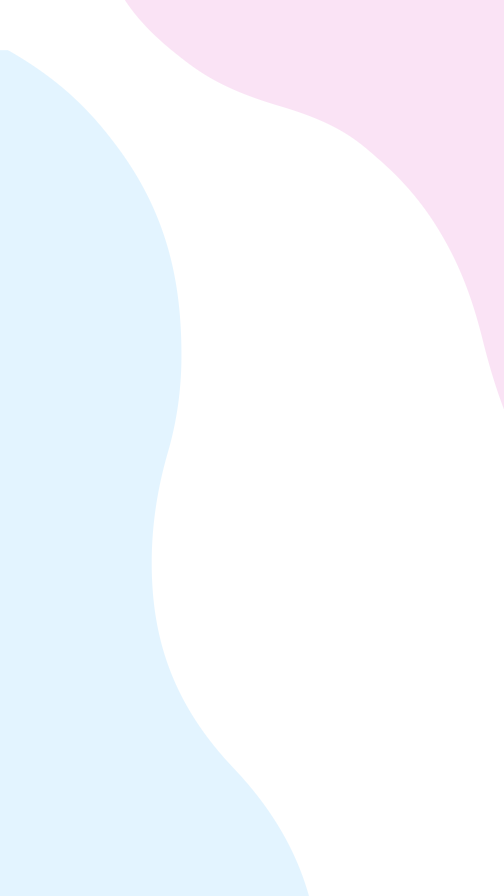
Give the GLSL for this background, as a WebGL 2 fragment shader.

```glsl
#version 300 es
precision highp float;
// Draws two soft pastel waves, blue at the left and pink at the upper right, on white.

uniform vec2 u_resolution;
out vec4 outColor;

const vec3 PAPER = vec3(1.0);
const vec3 BLUE = vec3(0.89, 0.957, 1.0);
const vec3 PINK = vec3(0.98, 0.89, 0.96);
const float BLUE_TOP = 0.944;

// Edge knots from bottom to top: height, edge position, slope (canvas fractions)
const int KNOTS = 7;
const vec3 BLUE_EDGE[KNOTS] = vec3[KNOTS](
    vec3(0.0, 0.613, -0.498),
    vec3(0.143, 0.463, -1.689),
    vec3(0.372, 0.301, 0.0),
    vec3(0.495, 0.333, 0.516),
    vec3(0.603, 0.360, 0.0),
    vec3(0.837, 0.2315, -1.333),
    vec3(0.944, 0.016, -3.11));
const vec3 PINK_EDGE[KNOTS] = vec3[KNOTS](
    vec3(0.543, 1.0, -0.676),
    vec3(0.620, 0.958, -0.444),
    vec3(0.723, 0.891, -0.942),
    vec3(0.822, 0.752, -2.044),
    vec3(0.8815, 0.5556, -6.04),
    vec3(0.941, 0.347, -2.222),
    vec3(1.0, 0.2477, -1.156));

// Cubic Hermite segment between two knots, straight beyond its ends
float hermite(vec3 a, vec3 b, float y) {
    float h = b.x - a.x;
    float t = clamp((y - a.x) / h, 0.0, 1.0);
    float s = 1.0 - t;
    float x = mix(a.y, b.y, t * t * (3.0 - 2.0 * t));
    x += h * t * s * (a.z * s - b.z * t);
    return x + a.z * min(y - a.x, 0.0) + b.z * max(y - b.x, 0.0);
}

// Horizontal position of a smooth edge at height y
float edgeAt(vec3 knots[KNOTS], float y) {
    int i = 0;
    for (int k = 1; k < KNOTS - 1; k++) {
        if (y >= knots[k].x) i = k;
    }
    return hermite(knots[i], knots[i + 1], y);
}

// Antialiased coverage of the region where the field is negative
float coverage(float field) {
    float pixel = length(vec2(dFdx(field), dFdy(field)));
    return clamp(0.5 - field / max(pixel, 1e-6), 0.0, 1.0);
}

void main() {
    vec2 uv = gl_FragCoord.xy / u_resolution;

    // Blue wave, cut flat at its upper end
    float blue = coverage(uv.x - edgeAt(BLUE_EDGE, uv.y));
    blue *= coverage(uv.y - BLUE_TOP);

    // Pink wave fills the upper right corner
    float pink = coverage(edgeAt(PINK_EDGE, uv.y) - uv.x);

    vec3 color = mix(PAPER, BLUE, blue);
    color = mix(color, PINK, pink);
    outColor = vec4(color, 1.0);
}
```
